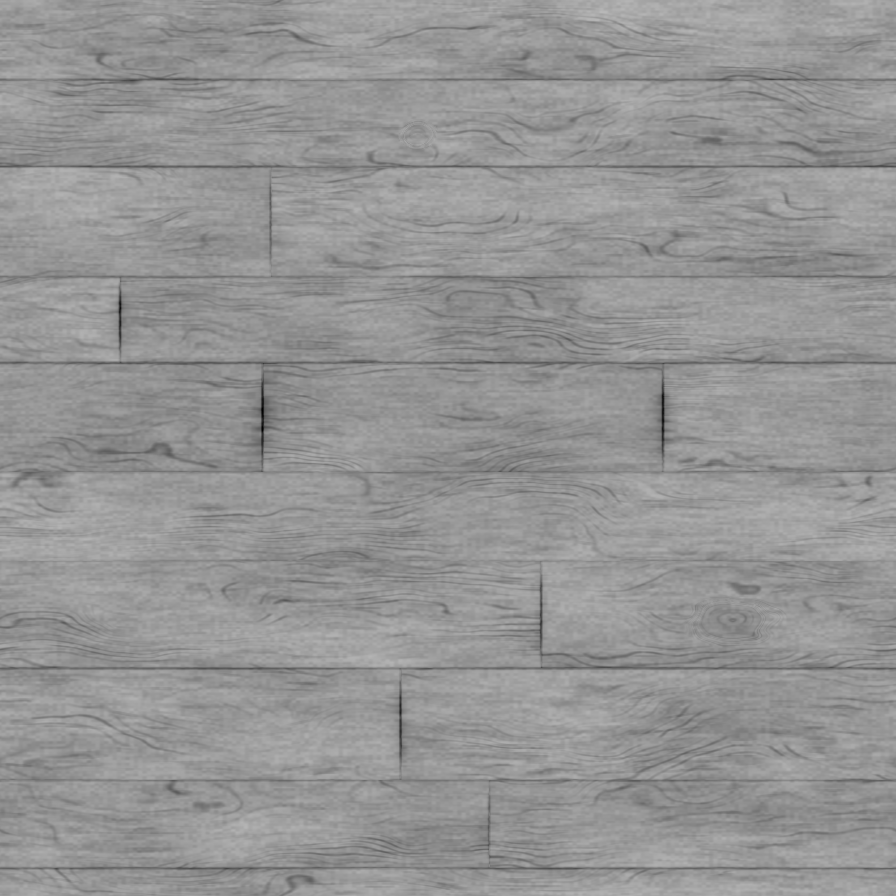
Reproduce this texture procedurally as a Shadertoy shader.

```glsl
// Weathered grey wooden floor: nine horizontal planks with figured grain, knots and butt joints.

const vec3 WOOD = vec3(0.602);
const int PLANKS = 9;
const int JOINTS = 7;
const int KNOTS = 2;
const float SEAM_HALF_WIDTH = 0.0015;
const float JOINT_HALF_WIDTH = 0.0014;
const float GRAIN_LINES = 100.0;   // growth rings per canvas height
const float GRAIN_WARP = 8.5;      // how far the rings wander, in rings
const float GRAIN_WIDTH = 0.18;
const float GRAIN_DEPTH = 0.17;
const float MOTTLE = 0.15;
const float FIBRE = 0.11;
const float SCRATCH = 0.06;
const float SPECKLE = 0.06;

// Lower edge of each plank and the darkness of its seam
const float SEAM_Y[PLANKS] = float[](0.031, 0.129, 0.254, 0.374, 0.473, 0.595, 0.691, 0.814, 0.911);
const float SEAM_DEPTH[PLANKS] = float[](0.18, 0.11, 0.19, 0.07, 0.09, 0.21, 0.14, 0.21, 0.17);
// Joint: x, plank, darkness, width of the stain beside it
const vec4 JOINT[JOINTS] = vec4[](
    vec4(0.546, 0, 0.15, 0.003), vec4(0.447, 1, 0.36, 0.006), vec4(0.604, 2, 0.32, 0.004),
    vec4(0.293, 4, 0.45, 0.011), vec4(0.740, 4, 0.45, 0.010), vec4(0.134, 5, 0.40, 0.006),
    vec4(0.302, 6, 0.18, 0.003));
// Knot: centre, radii
const vec4 KNOT[KNOTS] = vec4[](vec4(0.818, 0.307, 0.046, 0.024), vec4(0.466, 0.850, 0.018, 0.014));

float hash(vec2 p) {
    vec3 q = fract(p.xyx * 0.1031);
    q += dot(q, q.yzx + 33.33);
    return fract((q.x + q.y) * q.z);
}

// Value noise; board = (seed, period in canvas widths)
float noise(vec2 p, vec2 freq, vec2 board) {
    p *= freq;
    vec2 cell = floor(p), f = p - cell;
    f = f * f * f * (f * (f * 6.0 - 15.0) + 10.0);
    vec2 x = mod(cell.x + vec2(0, 1), freq.x * board.y);
    float y = cell.y + board.x * 57.0;
    return mix(mix(hash(vec2(x.x, y)), hash(vec2(x.y, y)), f.x),
               mix(hash(vec2(x.x, y + 1.0)), hash(vec2(x.y, y + 1.0)), f.x), f.y);
}

float fbm(vec2 p, vec2 freq, vec2 board) {
    float sum = 0.0, amp = 0.55;
    for (int i = 0; i < 3; i++, freq *= 2.0, amp *= 0.5)
        sum += amp * noise(p, freq, board + vec2(float(i) * 13.0, 0));
    return sum;
}

void mainImage(out vec4 fragColor, in vec2 fragCoord) {
    vec2 uv = fragCoord / iResolution.xy;
    float px = 1.0 / iResolution.y;

    // Find the plank; the last one wraps over the canvas edge
    float y = uv.y < SEAM_Y[0] ? uv.y + 1.0 : uv.y;
    int row = 0;
    for (int i = 1; i < PLANKS; i++) if (y >= SEAM_Y[i]) row = i;
    int next = (row + 1) % PLANKS;
    float top = SEAM_Y[next] + (next == 0 ? 1.0 : 0.0);
    float below = y - SEAM_Y[row], above = top - y;

    // Measure along the board from the joint on its left
    vec2 board = vec2(float(row) + 1.0, 1.0);
    float along = 1.0;
    for (int i = 0; i < JOINTS; i++) {
        float d = fract(uv.x - JOINT[i].x);
        if (int(JOINT[i].y) == row && d < along) {
            along = d;
            board = vec2(float(i) + 11.0, 2.0);
        }
    }
    vec2 p = vec2(along < 1.0 ? along : uv.x, below);

    // Growth rings as contour lines of a warped height field
    float rings = below * GRAIN_LINES + GRAIN_WARP * noise(p, vec2(5, 17), board)
                + 2.6 * noise(p, vec2(13, 36), board + vec2(31, 0))
                + 0.8 * noise(p, vec2(34, 70), board + vec2(43, 0));
    float gate = smoothstep(0.28, 0.62, fbm(p, vec2(7, 24), board + vec2(61, 0)));
    float tone = 0.0;
    for (int i = 0; i < KNOTS; i++) {
        vec2 q = (uv - KNOT[i].xy) / KNOT[i].zw;
        float d = length(q) + 0.3 * noise(uv, vec2(40, 70), vec2(5, 1));
        float inside = smoothstep(1.4, 0.9, d);
        rings = mix(rings, 3.6 * d, inside);
        gate = mix(gate, 0.6, inside);
        tone -= 0.05 * smoothstep(1.15, 0.7, d);
    }
    float blur = GRAIN_WIDTH + 0.6 * fwidth(rings);
    float line = (1.0 - smoothstep(0.0, blur, abs(fract(rings) - 0.5))) * GRAIN_WIDTH / blur;
    line *= 0.2 + hash(vec2(floor(rings) + 40.0, board.x));
    line *= smoothstep(0.15, 0.6, noise(p, vec2(23, 90), board + vec2(71, 0)));

    // Weathering: soft patches, fibres and scratches that follow the rings, fine specks
    tone += MOTTLE * (fbm(p, vec2(5, 13), board + vec2(83, 0)) - 0.47);
    vec2 flow = vec2(p.x, rings / GRAIN_LINES);
    float fibre = 0.4 * noise(flow, vec2(18, 200), board + vec2(97, 0))
                + 0.6 * noise(p, vec2(30, 240), board + vec2(101, 0)) - 0.5;
    tone += FIBRE * fibre * (0.7 + 0.5 * gate);
    float scratch = smoothstep(0.68, 0.95, noise(p + vec2(0, 0.3 * flow.y), vec2(26, 210), board + vec2(107, 0)));
    tone -= SCRATCH * scratch * (0.4 + 0.6 * gate);
    tone += SPECKLE * (noise(p, vec2(210, 330), board + vec2(113, 0)) - 0.5);
    tone -= GRAIN_DEPTH * line * gate + 0.03 * (gate - 0.5);

    // Seams: worn dark lines in a soft shadow
    vec2 gap = vec2(below, above), depth = vec2(SEAM_DEPTH[row], SEAM_DEPTH[next]);
    vec2 seam = 0.85 * (1.0 - smoothstep(0.0, SEAM_HALF_WIDTH + px, gap)) + 0.18 * exp(-gap / 0.004);
    tone -= dot(seam, depth) * (0.6 + 0.6 * noise(uv, vec2(18, 1), vec2(7, 1)));

    // Butt joints, darkest mid-board, with stains drawn out along the fibres
    float across = below / (below + above);
    float ends = smoothstep(0.02, 0.4, across) * smoothstep(0.98, 0.65, across);
    float streak = noise(uv, vec2(20, 190), vec2(17, 1));
    for (int i = 0; i < JOINTS; i++) {
        float dx = abs(fract(uv.x - JOINT[i].x + 0.5) - 0.5);
        float crack = 1.0 - smoothstep(0.0, JOINT_HALF_WIDTH + px, dx);
        float stain = exp(-dx / JOINT[i].w) * (0.12 + 0.45 * streak);
        if (int(JOINT[i].y) == row) tone -= JOINT[i].z * (crack * (0.2 + 0.6 * ends) + stain * ends);
    }
    fragColor = vec4(clamp(WOOD + tone, 0.0, 1.0), 1.0);
}
```
